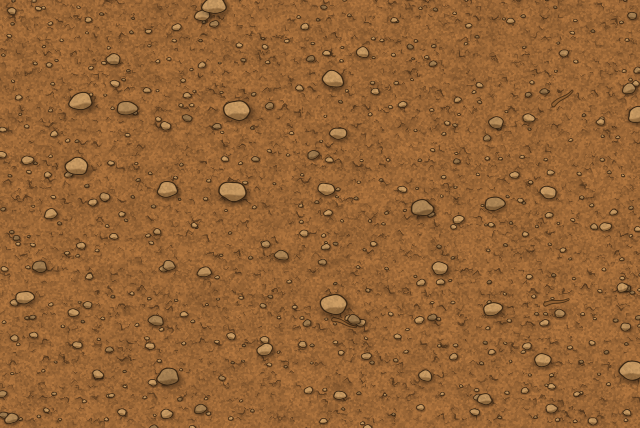
Write a Shadertoy shader that draws this texture.

```glsl
vec2 hash2(vec2 p) {
    vec3 q = fract(p.xyx * vec3(0.1031, 0.1030, 0.0973));
    q += dot(q, q.yzx + 33.33);
    return fract((q.xx + q.yz) * q.zy);
}

mat2 rotation(float a) {
    return mat2(cos(a), sin(a), -sin(a), cos(a));
}

// Smooth cellular noise: random tones blended around scattered points
float cellTone(vec2 p) {
    vec2 base = floor(p);
    float sum = 0.0, total = 0.0;
    for (int j = -1; j <= 1; j++)
    for (int i = -1; i <= 1; i++) {
        vec2 id = base + vec2(i, j);
        vec2 d = p - id - hash2(id);
        float weight = exp(-7.0 * dot(d, d));
        sum += weight * hash2(id + 71.0).x;
        total += weight;
    }
    return sum / total;
}

// Short ragged strokes with a soft shade beneath, as on clod edges
float crumbs(vec2 p, float cell) {
    vec2 q = p / cell;
    float dark = 0.0;
    for (int j = -1; j <= 1; j++)
    for (int i = -1; i <= 1; i++) {
        vec2 id = floor(q) + vec2(i, j);
        vec2 h = hash2(id + cell * 900.0), k = hash2(id + 37.0);
        vec2 d = rotation(1.6 * (k.x - 0.5)) * (q - id - 0.1 - 0.8 * h);
        float bend = 0.07 * sin(14.0 * d.x + 6.3 * k.y) + (k.y - 0.65) * 2.5 * d.x * d.x;
        float y = d.y - bend;
        float reach = 1.0 - smoothstep(0.1, 0.25 + 0.25 * h.x, abs(d.x));
        float stroke = 1.0 - smoothstep(0.02, 0.09, abs(y));
        float shade = 0.35 * (1.0 - smoothstep(0.0, 0.25, abs(y + 0.1)));
        dark = max(dark, max(stroke, shade) * reach * smoothstep(0.25, 0.9, k.x * 0.5 + h.y * 0.7));
    }
    return dark;
}

// Outlined pebbles with a lit top and a darker lower facet
vec3 stones(vec3 color, vec2 p, float cell, float radius, float share, float grain) {
    float soft = 0.7 / iResolution.y;
    for (int j = -1; j <= 1; j++)
    for (int i = -1; i <= 1; i++) {
        vec2 id = floor(p / cell) + vec2(i, j);
        vec2 h = hash2(id + cell * 700.0), k = hash2(id + cell * 900.0 + 5.0);
        if (k.x > share) continue;
        float r = radius * (0.75 + 0.5 * k.y);
        vec2 d = p - (id + 0.12 + 0.76 * h) * cell;
        d = rotation(0.5 * (h.y - 0.5)) * d * vec2(0.88, 1.1);
        d.y *= d.y < 0.0 ? 1.2 : 1.0;

        float a = atan(d.y, d.x);
        float rim = r * (1.0 + 0.06 * sin(2.0 * a + 6.3 * h.x) + 0.05 * sin(3.0 * a + 6.3 * k.y)
                  + 0.025 * sin(5.0 * a + 6.3 * h.y));
        float dist = length(d) - rim;
        float shadow = 1.0 - smoothstep(-0.2, 0.5, length(d / r + vec2(-0.12, 0.3)) - 1.0);
        color *= 1.0 - 0.32 * shadow;

        float crease = d.y + r * (0.3 + 0.08 * sin(4.0 * d.x / r + 6.3 * k.y)) - 0.3 * (h.x - 0.3) * d.x;
        vec3 fill = mix(vec3(0.56, 0.41, 0.24), vec3(0.75, 0.575, 0.365),
                        smoothstep(-0.08 * r - soft, 0.08 * r + soft, crease));
        float tone = fract(7.3 * h.x + 3.1 * k.y);
        fill *= mix(0.74, 1.02, smoothstep(0.0, 0.6, tone + 10.0 * radius)) * (0.94 + 0.12 * grain);
        float line = 0.0012 + 0.06 * r;
        fill = mix(fill, vec3(0.21, 0.14, 0.07), smoothstep(-line - soft, -line + soft, dist));
        color = mix(color, fill, 1.0 - smoothstep(-soft, soft, dist));
    }
    return color;
}

// Sparse tapered twigs
vec3 twigs(vec3 color, vec2 p) {
    float soft = 0.7 / iResolution.y;
    for (int j = -1; j <= 1; j++)
    for (int i = -1; i <= 1; i++) {
        vec2 id = floor(p / 0.6) + vec2(i, j);
        vec2 h = hash2(id + 13.0), k = hash2(id + 29.0);
        if (k.x > 0.75) continue;
        vec2 d = rotation(1.4 * (k.y - 0.5)) * (p - (id + 0.15 + 0.7 * h) * 0.6);
        d.y += 0.0015 * sin(120.0 * d.x);
        float along = clamp(d.x, -0.027, 0.027);
        float dist = length(d - vec2(along, 0.0)) - 0.0042 + 0.05 * along;
        vec3 bark = mix(vec3(0.57, 0.38, 0.20), vec3(0.26, 0.17, 0.08),
                        smoothstep(-0.002 - soft, -0.002 + soft, dist));
        color = mix(color, bark, 1.0 - smoothstep(-soft, soft, dist));
    }
    return color;
}

void mainImage(out vec4 fragColor, in vec2 fragCoord) {
    vec2 p = fragCoord / iResolution.y;

    // Grainy soil with soft mottling
    float grain = cellTone(p * 230.0);
    float mottle = cellTone(p * vec2(28.0, 42.0));
    vec3 color = vec3(0.615, 0.408, 0.217) * (1.0 + 0.24 * (grain - 0.5) + 0.10 * (mottle - 0.5));

    // Crumbled relief
    vec2 ragged = p + 0.006 * (vec2(cellTone(p * 110.0), cellTone(p * 110.0 + 50.0)) - 0.5);
    float relief = max(crumbs(ragged, 0.042), 0.8 * crumbs(ragged + 3.7, 0.027));
    color *= 1.0 - 0.42 * relief;

    // Pebbles from tiny to large, with a few twigs
    color = stones(color, p, 0.055, 0.0045, 0.72, grain);
    color = stones(color, p + 1.3, 0.085, 0.0085, 0.6, grain);
    color = twigs(color, p + 0.2);
    color = stones(color, p + 2.1, 0.15, 0.0145, 0.65, grain);
    color = stones(color, p + 4.4, 0.22, 0.0235, 0.7, grain);
    fragColor = vec4(color, 1.0);
}
```
